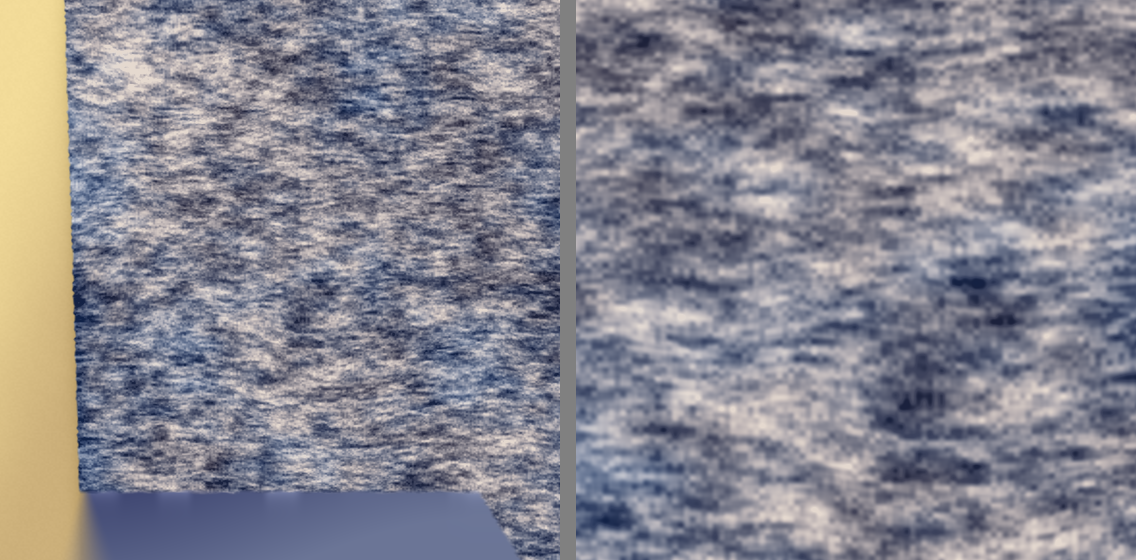
Left: the whole. Right: its middle third, enlarged.
A three.js fragment shader for this texture:

```glsl
// Heathered blue-grey knit cloth beside a warm tan strip, with a soft slate hem below.
// Stretched value noise at several scales makes the streaks; a tone ramp colours them,
// and smooth masks lay the cloth, the hem and the strip over each other.

varying vec2 vUv;

// Cloth palette, dark to light, and the tone at which each colour sits
const vec3 INK = vec3(0.11, 0.13, 0.23);
const vec3 NAVY = vec3(0.24, 0.26, 0.36);
const vec3 SLATE = vec3(0.40, 0.42, 0.50);
const vec3 GREY = vec3(0.54, 0.55, 0.61);
const vec3 PALE = vec3(0.71, 0.70, 0.73);
const vec3 CHALK = vec3(0.87, 0.85, 0.84);
const vec3 COOL_SHIFT = vec3(-0.045, 0.0, 0.045);

// Strip and hem palette
const vec3 CREAM = vec3(0.95, 0.86, 0.60);
const vec3 TAN = vec3(0.80, 0.69, 0.48);
const vec3 HEM_DARK = vec3(0.24, 0.27, 0.44);
const vec3 HEM_LIGHT = vec3(0.42, 0.46, 0.59);

// Layout in canvas units
const float HEM_TOP = 0.122;
const float SIDE_TOP = 0.115;
const float SIDE_LEAN = 0.031;
const float HEM_RIGHT = 0.930;
const float HEM_SLANT = 0.61;
const float EDGE_SOFT = 0.0025;

// Noise cells across and up the canvas
const vec2 CLOUD_CELLS = vec2(8.0, 9.0);
const vec2 BLOTCH_CELLS = vec2(24.0, 42.0);
const vec2 STREAK_CELLS = vec2(42.0, 150.0);
const vec2 THREAD_CELLS = vec2(95.0, 235.0);
const vec2 GRAIN_CELLS = vec2(290.0, 310.0);

float hash(vec2 p) {
  return fract(sin(dot(p, vec2(12.9898, 78.233))) * 43758.5453);
}

// Value noise centred on zero
float noise(vec2 p) {
  vec2 cell = floor(p);
  vec2 f = fract(p);
  f = f * f * (3.0 - 2.0 * f);
  float low = mix(hash(cell), hash(cell + vec2(1.0, 0.0)), f.x);
  float high = mix(hash(cell + vec2(0.0, 1.0)), hash(cell + vec2(1.0, 1.0)), f.x);
  return mix(low, high, f.y) - 0.5;
}

// Soft elliptical spot, one at its centre
float spot(vec2 p, vec2 centre, vec2 radius) {
  vec2 d = (p - centre) / radius;
  return exp(-dot(d, d));
}

// Broad light and shade over the folds
float foldLight(vec2 p, float fromSide) {
  float light = 0.52 + 0.05 * (p.y - 0.5);
  light += 0.15 * spot(p, vec2(0.21, 0.86), vec2(0.09, 0.16));
  light -= 0.11 * spot(p, vec2(0.14, 0.40), vec2(0.07, 0.15));
  light -= 0.12 * spot(p, vec2(1.00, 0.51), vec2(0.06, 0.14));
  light -= 0.10 * spot(p, vec2(0.88, 0.93), vec2(0.07, 0.06));
  light -= 0.06 * spot(p, vec2(0.60, 0.77), vec2(0.08, 0.14));
  return light - 0.10 * exp(-fromSide / 0.018);
}

vec3 toneRamp(float tone) {
  vec3 color = mix(INK, NAVY, smoothstep(0.10, 0.26, tone));
  color = mix(color, SLATE, clamp((tone - 0.26) / 0.16, 0.0, 1.0));
  color = mix(color, GREY, clamp((tone - 0.42) / 0.13, 0.0, 1.0));
  color = mix(color, PALE, clamp((tone - 0.55) / 0.15, 0.0, 1.0));
  return mix(color, CHALK, clamp((tone - 0.70) / 0.18, 0.0, 1.0));
}

vec3 clothColor(vec2 p, float fromSide) {
  // Bend the rows a little so the streaks tilt
  vec2 q = p + vec2(0.0, 0.025 * noise(p * 3.5) + 0.006 * noise(p * 17.0));
  float tone = foldLight(p, fromSide);
  tone += 0.17 * noise(q * CLOUD_CELLS);
  tone += 0.30 * noise(q * BLOTCH_CELLS + 7.3);
  tone += 0.38 * noise(q * STREAK_CELLS + 19.1);
  tone += 0.30 * noise(q * THREAD_CELLS + 41.7);
  tone += 0.22 * noise(q * GRAIN_CELLS + 63.2);

  // Bluer in the shade, at the side and in scattered patches
  float cool = 1.4 * noise(p * 6.0 + 3.0) + 0.9 * noise(q * BLOTCH_CELLS + 90.0);
  cool += 0.8 * exp(-fromSide / 0.05) + 1.2 * (0.48 - tone);
  return toneRamp(tone) + COOL_SHIFT * clamp(cool, -0.6, 1.1);
}

vec3 stripColor(vec2 p, float fromSide) {
  float glow = smoothstep(0.05, 0.95, p.y - 2.5 * (p.x - 0.06) + 0.06 * noise(p * 9.0));
  vec3 color = mix(TAN, CREAM, glow);
  color -= 0.07 * exp(fromSide / 0.012);
  return color + 0.015 * noise(p * GRAIN_CELLS);
}

vec3 hemColor(vec2 p) {
  float lift = smoothstep(0.12, 0.85, p.x) * 0.8 + 0.5 * (HEM_TOP - p.y) / HEM_TOP;
  vec3 color = mix(HEM_DARK, HEM_LIGHT, clamp(lift, 0.0, 1.0));
  // Pale scallops of cloth bleeding over the upper edge
  float scallop = smoothstep(0.0, 0.35, noise(vec2(p.x * 16.0, 5.0)));
  return color + 0.14 * scallop * exp((p.y - HEM_TOP) / 0.014);
}

void main() {
  float fromSide = vUv.x - SIDE_TOP - SIDE_LEAN * (1.0 - vUv.y);
  float fuzz = 0.004 * noise(vUv * vec2(60.0, 170.0));
  vec3 strip = stripColor(vUv, min(fromSide, 0.0));
  vec3 cloth = clothColor(vUv, max(fromSide, 0.0));
  vec3 color = mix(strip, cloth, smoothstep(-EDGE_SOFT, EDGE_SOFT, fromSide + fuzz));

  // The hem melts into the strip on its left, more so further down
  float blur = 0.012 + 0.35 * max(HEM_TOP - vUv.y, 0.0);
  vec3 base = mix(strip, hemColor(vUv), smoothstep(-blur, blur, fromSide - 0.01));
  float inHem = smoothstep(-0.005, 0.005, HEM_TOP - vUv.y + fuzz);
  float right = HEM_RIGHT - HEM_SLANT * vUv.y;
  inHem *= smoothstep(-0.006, 0.006, right - vUv.x + fuzz);
  color = mix(color, base, inHem);

  gl_FragColor = vec4(clamp(color, 0.0, 1.0), 1.0);
}
```
